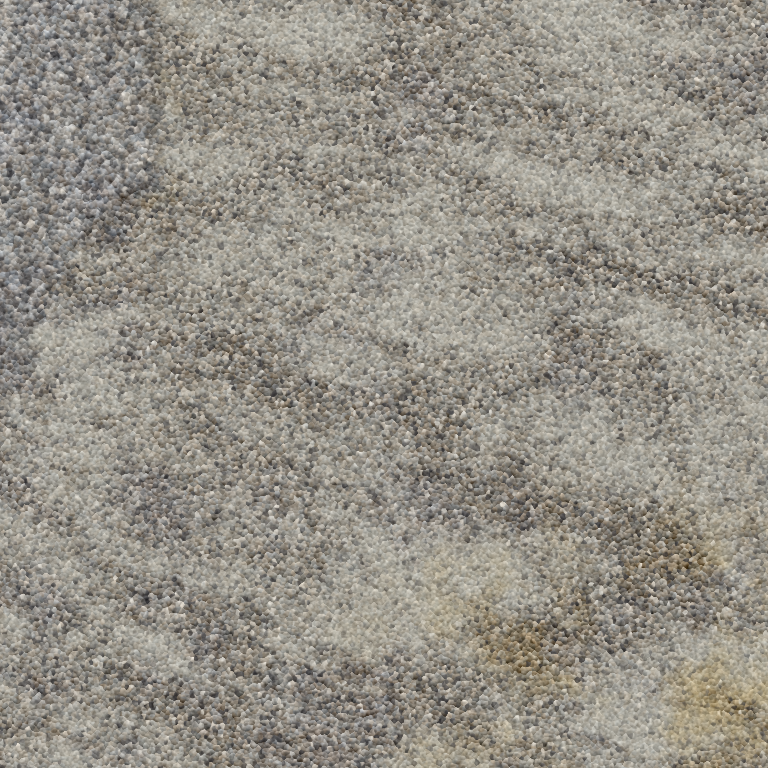
Write a three.js fragment shader that draws this texture.

```glsl
varying vec2 vUv;

vec2 hash2(vec2 p) {
  vec3 q = fract(p.xyx * vec3(0.1031, 0.1030, 0.0973));
  q += dot(q, q.yzx + 33.33);
  return fract((q.xx + q.yz) * q.zy);
}

float cornerSlope(vec2 cell, vec2 corner, vec2 f) {
  return dot(hash2(cell + corner) * 2.0 - 1.0, f - corner);
}

float gradientNoise(vec2 p) {
  p += 260.0;
  vec2 i = floor(p), f = fract(p);
  vec2 u = f * f * f * (f * (f * 6.0 - 15.0) + 10.0);
  vec2 e = vec2(1.0, 0.0);
  return mix(mix(cornerSlope(i, e.yy, f), cornerSlope(i, e.xy, f), u.x),
             mix(cornerSlope(i, e.yx, f), cornerSlope(i, e.xx, f), u.x), u.y);
}

float fbm(vec2 p) {
  float sum = 0.0, amplitude = 1.0;
  for (int k = 0; k < 5; k++) {
    sum += amplitude * gradientNoise(p);
    p = p * 2.03 + 13.7;
    amplitude *= 0.6;
  }
  return sum;
}

float segmentDistance(vec2 p, vec2 a, vec2 b) {
  vec2 d = b - a;
  return length(p - a - d * clamp(dot(p - a, d) / dot(d, d), 0.0, 1.0));
}

// Soft-edged cells: x tone, y hue, z relief, w dark (-) or pale (+) speck
vec4 grains(vec2 p) {
  vec2 cell = floor(p), f = fract(p);
  vec4 sum = vec4(0.0);
  float total = 0.0;
  for (int y = -1; y <= 1; y++) {
    for (int x = -1; x <= 1; x++) {
      vec2 o = vec2(float(x), float(y));
      vec2 id = cell + o;
      vec2 d = f - o - 0.05 - 0.9 * hash2(id);
      vec2 r = hash2(id + 371.0);
      float pick = hash2(id + 719.0).x;
      float speck = smoothstep(0.92, 0.97, pick) - smoothstep(0.15, 0.06, pick);
      float weight = exp(-11.0 * dot(d, d));
      sum += weight * vec4(r - 0.5, dot(d, vec2(-0.6, 0.8)), speck);
      total += weight;
    }
  }
  return sum / total;
}

void main() {
  vec2 p = vUv;
  vec2 warped = p + 0.05 * vec2(gradientNoise(p * 5.0), gradientNoise(p * 5.0 + 17.0));
  vec2 rough = p + 0.055 * vec2(fbm(p * 13.0), fbm(p * 13.0 + 31.0));

  // Sediment streaks, steeper towards the lower left
  float tilt = mix(0.42, 0.16, smoothstep(0.1, 0.6, p.y));
  float streak = fbm(vec2(warped.x * 4.5, (warped.y + tilt * warped.x) * 15.0));
  float clump = fbm(p * vec2(28.0, 44.0));

  // Bent gravel band, coarse bank and pale silt pools
  float band = min(segmentDistance(rough, vec2(0.42, 0.04), vec2(0.86, 0.24)),
                   segmentDistance(rough, vec2(0.86, 0.26), vec2(0.66, 0.36)));
  band = smoothstep(0.09, 0.01, band);
  float bankEdge = rough.x - 0.19 * smoothstep(0.5, 0.8, rough.y);
  float bank = smoothstep(0.03, -0.03, bankEdge) * smoothstep(0.48, 0.56, p.y);
  float pool = smoothstep(0.14, 0.04, segmentDistance(rough, vec2(0.84, 0.07), vec2(1.0, 0.14)));
  pool += smoothstep(0.1, 0.03, segmentDistance(rough, vec2(0.47, 0.21), vec2(0.65, 0.22)));
  float lowerLeft = smoothstep(0.75, 0.1, p.x + 0.5 * p.y);

  float coarse = smoothstep(-0.62, 0.62, streak + 0.45 * clump + 0.4 * band
                            + 0.3 * bank + 0.15 * lowerLeft - 0.3 * pool);

  // Ground tint
  vec3 color = mix(vec3(0.665, 0.655, 0.615), vec3(0.505, 0.48, 0.44), coarse);
  color = mix(color, vec3(0.55, 0.55, 0.55), 0.6 * bank);
  float cool = smoothstep(0.0, 0.5, fbm(p * 5.0 + 7.0) + 0.3 * lowerLeft + 0.2 * band);
  color += cool * coarse * vec3(-0.03, -0.025, 0.0);

  // Ochre stains beside the band and along the bank
  float ochre = smoothstep(0.5, 0.95, p.x + 0.15) * smoothstep(0.46, 0.2, p.y)
              * smoothstep(-0.25, 0.6, fbm(p * 8.0 + 43.0));
  ochre += 0.4 * smoothstep(0.06, 0.0, abs(bankEdge - 0.015))
         * smoothstep(0.62, 0.75, p.y) * smoothstep(-0.1, 0.4, fbm(p * 16.0));
  color = mix(color, color * vec3(1.0, 0.92, 0.74), min(ochre, 1.0));
  color *= 1.0 - 0.3 * smoothstep(0.025, 0.0, abs(bankEdge)) * bank;

  // Grains: broad pebbles on the bank, small ones elsewhere
  vec2 turned = mat2(0.8, 0.6, -0.6, 0.8) * p;
  vec2 jag = 0.0025 * vec2(gradientNoise(p * 170.0), gradientNoise(p * 170.0 + 51.0));
  vec4 small = grains((turned + jag) * 200.0 + 300.0);
  vec4 broad = grains((turned + jag) * 128.0 + 180.0);
  vec4 grain = mix(small, broad, 0.22 + 0.35 * bank);
  float strength = mix(0.42, 1.08, max(coarse, bank));
  color += strength * (0.33 * grain.x + 0.28 * grain.z);
  color += strength * grain.y * vec3(0.06, 0.0, -0.06);
  color = mix(color, vec3(0.2, 0.195, 0.205), min(0.85 * strength * max(-grain.w, 0.0), 1.0));
  color = mix(color, vec3(0.87, 0.85, 0.81), min(0.75 * strength * max(grain.w, 0.0), 1.0));

  // Fine sand
  color += 0.17 * gradientNoise(turned * 250.0) + 0.1 * gradientNoise(turned * 130.0 + 9.0);
  color += 0.02 * vec3(1.0, 0.98, 0.95);
  gl_FragColor = vec4(clamp(color, 0.0, 1.0), 1.0);
}
```
